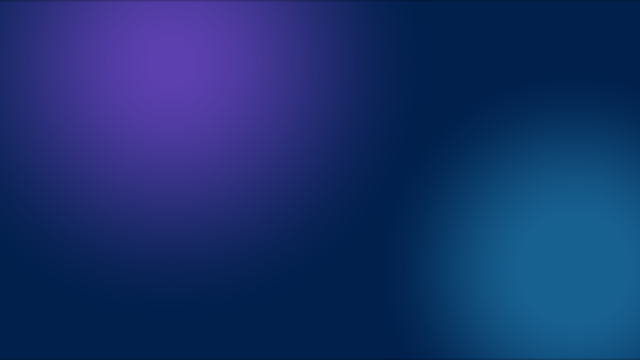
Give the GLSL for this background, as a Shadertoy shader.

```glsl
const vec3 NAVY = vec3(0.002, 0.125, 0.298);
const vec3 VIOLET = vec3(0.365, 0.252, 0.690);
const vec3 AZURE = vec3(0.092, 0.382, 0.570);

// Round light: full inside the core radius, gone at the outer radius
float glow(vec2 p, vec2 center, float core, float outer) {
    return 1.0 - smoothstep(core, outer, length(p - center));
}

// Thin soft shade along the top and bottom borders
float borderShade(float y, float width, float strength) {
    float edgeDistance = min(y, 1.0 - y);
    return 1.0 - strength * (1.0 - smoothstep(0.0, width, edgeDistance));
}

void mainImage(out vec4 fragColor, in vec2 fragCoord) {
    // Canvas height is one unit; centers keep their share of the width
    vec2 p = fragCoord / iResolution.y;
    float aspect = iResolution.x / iResolution.y;

    float violetGlow = glow(p, vec2(0.267 * aspect, 0.826), 0.0, 0.74);
    float azureGlow = glow(p, vec2(0.898 * aspect, 0.255), 0.11, 0.57);

    // Blend both lights over the dark ground
    vec3 color = mix(NAVY, VIOLET, violetGlow);
    color = mix(color, AZURE, azureGlow);
    color *= borderShade(p.y, 0.008, 0.2);

    fragColor = vec4(color, 1.0);
}
```
